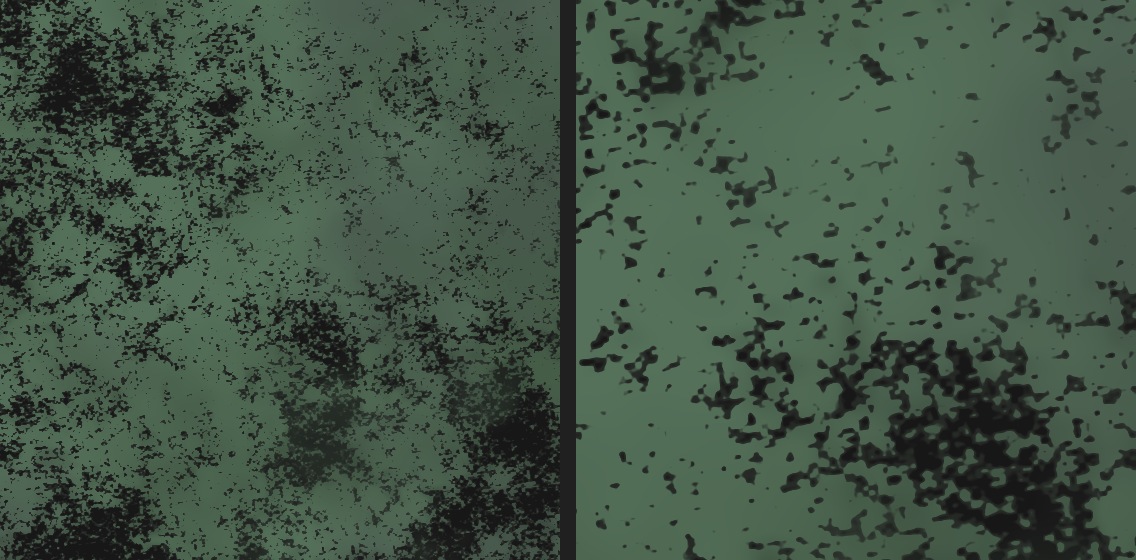
Left, the full canvas; right, a detail of the centre.
This texture is drawn by a Shadertoy shader. Its source:

```glsl
float hash(vec2 p) {
    return fract(sin(dot(p, vec2(127.1, 311.7))) * 43758.5);
}

float noise(vec2 p) {
    vec2 cell = floor(p), f = fract(p);
    f = f * f * (3.0 - 2.0 * f);
    return mix(mix(hash(cell), hash(cell + vec2(1, 0)), f.x),
               mix(hash(cell + vec2(0, 1)), hash(cell + vec2(1, 1)), f.x), f.y);
}

float fbm(vec2 p) {
    float sum = 0.0, weight = 0.5;
    for (int i = 0; i < 4; i++) {
        sum += weight * noise(p);
        p = mat2(1.6, 1.2, -1.2, 1.6) * p + 17.3;
        weight *= 0.5;
    }
    return sum / 0.9375;
}

// Painted green ground with soft, greyer clouds towards the right
vec3 paintColor(vec2 uv) {
    float cloud = fbm(uv * 4.0 + 31.0);
    float light = smoothstep(0.25, 0.75, cloud + 0.22 * (0.45 - uv.x));
    vec3 paint = mix(vec3(0.27, 0.36, 0.28), vec3(0.335, 0.445, 0.355), light);
    float grey = smoothstep(0.45, 0.75, fbm(uv * 3.0 + 58.0) + 0.2 * (uv.x - 0.5));
    return mix(paint, vec3(0.285, 0.34, 0.305), 0.65 * grey);
}

// How strongly the paint has worn away, before the fine grain is added
float wearDensity(vec2 uv) {
    float broad = fbm(uv * vec2(5.5, 5.0) + 7.0);
    float clump = 0.55 * noise(uv * 27.0 + 3.0) + 0.45 * noise(uv * 58.0 + 11.0);
    float left = smoothstep(0.55, 0.0, uv.x);
    float corner = exp(-14.0 * dot(uv - vec2(0.1, 0.2), uv - vec2(0.1, 0.2)));
    float patches = smoothstep(0.56, 0.82, broad + 0.06 * left + 0.1 * corner);
    return 0.5 * (broad - 0.5) + 0.6 * (clump - 0.5)
         + 0.3 * patches + 0.05 * left + 0.06 * corner;
}

void mainImage(out vec4 fragColor, in vec2 fragCoord) {
    vec2 uv = fragCoord / iResolution.xy;
    float density = wearDensity(uv);

    // Crisp grains, a little wider than tall
    vec2 slanted = uv + 0.15 * vec2(uv.y, -uv.x);
    float grain = 0.62 * noise(slanted * vec2(150.0, 185.0))
                + 0.38 * noise(slanted * vec2(290.0, 330.0) + 43.0);
    float excess = grain + density - 0.69;
    float worn = smoothstep(-0.045, 0.045, excess);

    // Soft grime around the dense clumps
    vec3 color = paintColor(uv);
    color *= 1.0 - 0.14 * smoothstep(0.0, 0.3, density);

    // Dark metal, partly veiled by thin paint on the right
    vec3 metal = mix(vec3(0.15, 0.165, 0.15), vec3(0.09), smoothstep(0.06, 0.24, excess));
    float veil = 0.35 * smoothstep(0.4, 0.7, fbm(uv * 7.0 + 83.0)) * smoothstep(0.2, 0.6, uv.x);
    color = mix(color, metal, worn * (1.0 - veil));

    fragColor = vec4(color, 1.0);
}
```
